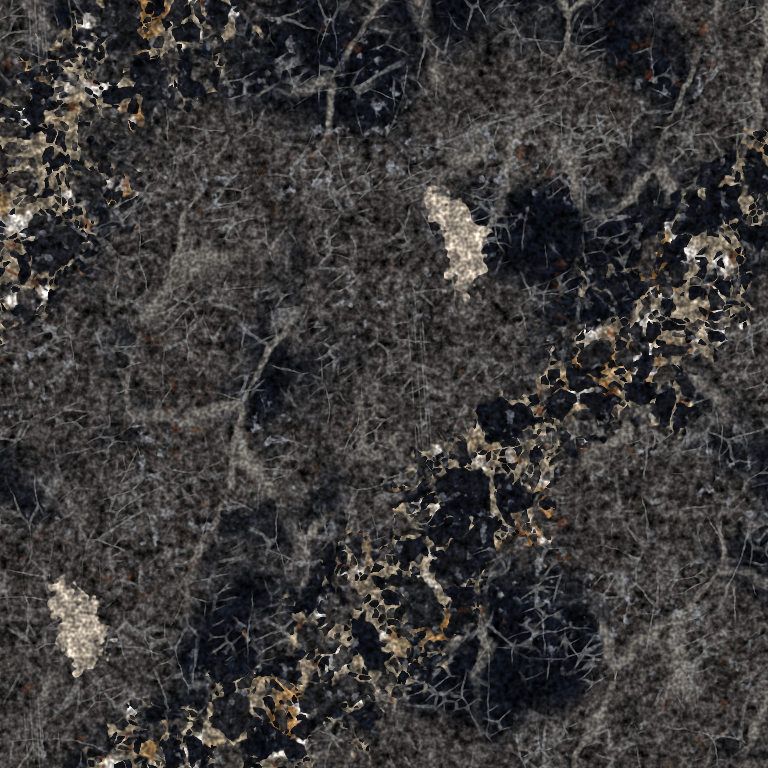
Write a Shadertoy shader that draws this texture.

```glsl
const vec3 BLUE_BLACK = vec3(0.045, 0.056, 0.082);
const vec3 UMBER = vec3(0.215, 0.205, 0.20);
const vec3 ASH = vec3(0.47, 0.47, 0.47);
const vec3 FROST = vec3(0.56, 0.58, 0.62);
const vec3 CREAM = vec3(0.60, 0.55, 0.47);
const vec3 OCHRE = vec3(0.55, 0.41, 0.25);
const vec3 RUST = vec3(0.36, 0.19, 0.11);
const vec3 CHALK = vec3(0.74, 0.72, 0.70);

vec2 hash22(vec2 p) {
    uvec2 q = uvec2(ivec2(p)) * uvec2(1597334673u, 3812015801u);
    uint h = (q.x ^ q.y) * 1597334673u;
    h = (h ^ (h >> 15)) * 2246822519u;
    h ^= h >> 13;
    return vec2(h & 65535u, h >> 16) / 65535.0;
}

float corner(vec2 cell, vec2 offset) {
    float angle = 6.2832 * hash22(cell).x;
    return dot(vec2(cos(angle), sin(angle)), offset);
}

float gradientNoise(vec2 p) {
    vec2 i = floor(p), f = p - i;
    vec2 u = f * f * f * (f * (f * 6.0 - 15.0) + 10.0);
    vec2 e = vec2(1, 0);
    return mix(mix(corner(i, f), corner(i + e, f - e), u.x),
               mix(corner(i + e.yx, f - e.yx), corner(i + 1.0, f - 1.0), u.x), u.y);
}

float fbm(vec2 p, int octaves) {
    float sum = 0.0, amp = 0.5;
    for (int i = 0; i < octaves; i++) {
        sum += amp * gradientNoise(p);
        p = mat2(1.6, 1.2, -1.2, 1.6) * p + 19.3;
        amp *= 0.5;
    }
    return sum;
}

// x: distance to the cell border, y: random value of the cell
vec2 cells(vec2 p) {
    vec2 i = floor(p), f = p - i;
    vec2 nearest = vec2(9), owner = i;
    for (int y = -1; y <= 1; y++)
    for (int x = -1; x <= 1; x++) {
        vec2 g = vec2(x, y);
        float d = length(g + hash22(i + g) - f);
        if (d < nearest.x) { nearest = vec2(d, nearest.x); owner = i + g; }
        else nearest.y = min(nearest.y, d);
    }
    return vec2(nearest.y - nearest.x, hash22(owner + 71.0).y);
}

float cracks(vec2 p, float width) {
    return 1.0 - smoothstep(width * 0.25, width, cells(p).x);
}

float patches(vec2 p, float low, float high) {
    return smoothstep(low, high, fbm(p, 3));
}

vec2 rotate(vec2 p, float a) {
    return mat2(cos(a), sin(a), -sin(a), cos(a)) * p;
}

// Offset to the closest copy of a centre on a half-step diagonal lattice
vec2 latticeOffset(vec2 p, vec2 centre) {
    vec2 a = p - centre, b = a - 0.5;
    a -= round(a);
    b -= round(b);
    return dot(a, a) < dot(b, b) ? a : b;
}

vec3 groundColor(vec2 p, vec2 warped, float nearBand) {
    float tone = fbm(p * 3.2 + 5.0, 6) - 0.04 * nearBand;
    vec3 col = mix(BLUE_BLACK, UMBER, smoothstep(-0.15, 0.03, tone));
    col *= 1.0 + 1.3 * fbm(p * 26.0, 3) + 2.2 * fbm(p * 95.0, 3);
    col = mix(col, RUST, 0.6 * patches(p * 42.0 + 40.0, 0.16, 0.34) * patches(p * 6.0, 0.0, 0.2));

    // Broken hairline network at four scales
    float freq = 11.0;
    vec2 bent = mix(p, warped, 0.4) + 0.004 * fbm(p * 50.0, 2);
    for (int i = 0; i < 4; i++) {
        float k = float(i);
        vec2 q = rotate(bent, 0.35 + 1.3 * k) * vec2(1.0, 0.45) * freq;
        float hair = cracks(q + 9.0 * k, 0.0032 * freq) * patches(p * 15.0 + 13.0 * k, -0.02, 0.22);
        col = mix(col, ASH, 0.7 * hair);
        freq *= 1.8;
    }

    // Broad steep veins with crumbling edges
    vec2 steep = vec2(warped.x - 0.3 * warped.y, warped.y) * vec2(7.0, 3.0);
    float width = 0.085 + 0.16 * fbm(p * 38.0, 3);
    float vein = cracks(steep + 3.0, max(width, 0.02)) * patches(p * 5.0 + 60.0, -0.1, 0.1);
    col = mix(col, ASH * vec3(1.06, 1.02, 0.96), 0.85 * vein * (0.85 + 1.5 * fbm(p * 80.0, 2)));

    // Pale crystals gathered in clouds
    float cloud = patches(p * 7.0 + 31.0, -0.08, 0.2) + 0.5 * nearBand;
    float fleck = patches(p * 62.0 + 8.0, 0.08, 0.30) * min(cloud, 1.0);
    return mix(col, mix(FROST, CREAM, 0.5 * nearBand), 0.75 * fleck);
}

vec3 brecciaColor(vec2 p, vec2 warped) {
    vec3 col = mix(CREAM * 0.88, OCHRE, patches(p * 9.0 + 22.0, 0.06, 0.24));
    col = mix(col, CHALK, patches(p * 22.0 + 3.0, 0.06, 0.2));
    col = mix(col, RUST, 0.7 * patches(p * 32.0 + 77.0, 0.16, 0.3));
    col *= 0.95 + 1.5 * fbm(p * 75.0, 3);

    // Dark clasts, from small to large
    float freq = 100.0;
    for (int i = 0; i < 4; i++) {
        vec2 c = cells(warped * freq + 5.0 * float(i));
        float present = step(c.y, 0.46);
        float clast = present * smoothstep(0.13, 0.24, c.x + 0.45 * fbm(p * 65.0, 2));
        vec3 stone = mix(BLUE_BLACK, UMBER, smoothstep(0.15, 0.46, c.y));
        stone *= 1.0 + 2.6 * fbm(p * 80.0 + 9.0, 3);
        stone = mix(stone, FROST, 0.55 * patches(p * 58.0 + 44.0, 0.12, 0.3));
        col = mix(col, stone, 0.93 * clast);
        freq *= 0.54;
    }
    return col;
}

void mainImage(out vec4 fragColor, in vec2 fragCoord) {
    vec2 p = fragCoord / iResolution.y;
    vec2 warped = p + 0.045 * vec2(fbm(p * 9.0, 5), fbm(p * 9.0 + 50.0, 5));

    // Diagonal breccia band with crumbs scattered beside it
    float across = abs(fract(p.x - p.y + 0.25 * fbm(p * 4.0, 3)) - 0.27);
    float ragged = across + 0.2 * fbm(p * 13.0 + 7.0, 3) + 0.16 * fbm(p * 55.0, 2);
    float band = 1.0 - smoothstep(0.085, 0.12, ragged);
    float nearBand = 1.0 - smoothstep(0.08, 0.24, across);
    vec3 col = mix(groundColor(p, warped, nearBand), brecciaColor(p, warped), band);

    // Chalky inclusions
    vec2 q = rotate(latticeOffset(p, vec2(0.6, 0.69)), -0.35);
    float blob = length(q / vec2(0.032, 0.058)) + 1.6 * fbm(p * 24.0, 3) + 0.9 * fbm(p * 75.0, 2);
    vec3 chalk = CHALK * vec3(0.92, 0.88, 0.82) * (0.95 + 1.3 * fbm(p * 60.0, 3));
    col = mix(col, chalk, 1.0 - smoothstep(0.88, 1.04, blob));

    // Bundles of straight scratches
    vec2 s = latticeOffset(p, vec2(0.547, 0.5));
    for (int i = 0; i < 4; i++) {
        float k = float(i);
        float x = abs(s.x + 0.07 * s.y + 0.006 * (k - 1.5) + 0.002 * sin(k * 5.0));
        float line = (1.0 - smoothstep(0.0004, 0.0018, x)) * (1.0 - smoothstep(0.05, 0.12, abs(s.y)));
        col = mix(col, ASH, 0.6 * line * patches(p * 30.0 + k, -0.25, 0.1));
    }

    // Crystal grain
    col *= 1.0 + 0.6 * gradientNoise(p * 215.0);
    col += 0.05 * gradientNoise(p * 160.0 + 30.0);
    fragColor = vec4(clamp(col, 0.0, 1.0), 1.0);
}
```
